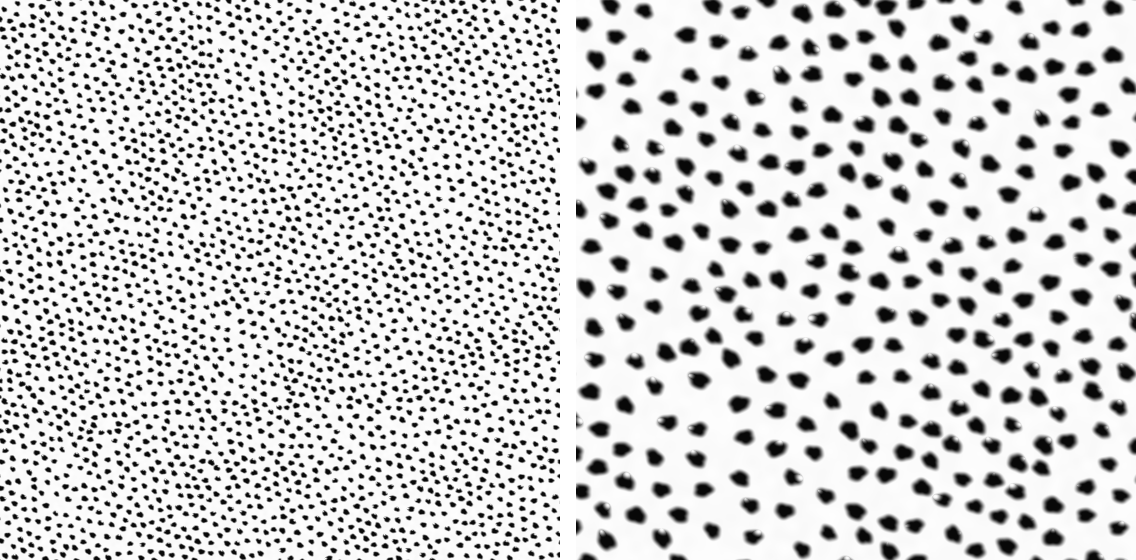
Left: the whole. Right: its middle third, enlarged.
A WebGL 1 fragment shader for this pattern:

```glsl
precision highp float;
// Small hand-inked black dots scattered evenly over white paper.
// Sites of a leaning triangular lattice are jittered, pushed apart and gently
// warped; every site carries a lumpy, often notched soft blob of similar size.

uniform vec2 u_resolution;

#define SCALE 47.5    // lattice steps per canvas height
#define LEAN 0.33     // downward slope of the rows, radians
#define WARP 1.0      // large-scale bending of the rows
#define JITTER 0.33   // random shift of each site
#define PUSH 0.3      // strength of the repulsion between sites
#define RADIUS 0.223  // mean dot radius in lattice steps
#define STRETCH 1.14  // dot elongation along the rows
#define SOFT 0.1      // half width of the blurred edge
#define INK vec3(0.03)
#define PAPER vec3(0.985)

vec2 hash2(vec2 p) {
  vec3 q = fract(p.xyx * vec3(0.1031, 0.1030, 0.0973));
  q += dot(q, q.yzx + 33.33);
  return fract((q.xx + q.yz) * q.zy);
}

vec2 noise2(vec2 p) {
  vec2 i = floor(p), f = fract(p);
  f = f * f * (3.0 - 2.0 * f);
  vec2 low = mix(hash2(i), hash2(i + vec2(1.0, 0.0)), f.x);
  vec2 high = mix(hash2(i + vec2(0.0, 1.0)), hash2(i + 1.0), f.x);
  return mix(low, high, f.y);
}

mat2 rotation(float angle) {
  float c = cos(angle), s = sin(angle);
  return mat2(c, s, -s, c);
}

vec2 warpOffset(vec2 p) {
  return WARP * (noise2(p * 0.17) - 0.5);
}

vec2 jitteredSite(vec2 cell) {
  vec2 lattice = vec2(cell.x + 0.5 * cell.y, 0.866 * cell.y);
  return lattice + JITTER * (2.0 * hash2(cell + 101.0) - 1.0);
}

// Move the site away from neighbours that are too close, then warp it.
vec2 relaxedSite(vec2 cell) {
  vec2 site = jitteredSite(cell), push = vec2(0.0);
  for (int j = -1; j <= 1; j++) {
    for (int i = -1; i <= 1; i++) {
      vec2 away = site - jitteredSite(cell + vec2(i, j));
      float gap = length(away);
      push += away / max(gap, 0.001) * max(1.0 - gap, 0.0);
    }
  }
  site += PUSH * push;
  return site - warpOffset(site);
}

// Signed distance to a lumpy ellipse with a notch in its upper rim.
float dotDistance(vec2 q, vec2 cell) {
  vec2 shape = hash2(cell + 217.0), bite = hash2(cell + 359.0);
  float radius = RADIUS * mix(0.88, 1.12, shape.x);
  vec2 e = rotation(1.1 * (shape.y - 0.5)) * q;
  e *= vec2(1.0 / STRETCH, STRETCH);
  float angle = atan(e.y, e.x + 1e-5);
  float lumps = 0.08 * sin(3.0 * angle + 6.28 * bite.x)
              + 0.04 * sin(5.0 * angle + 6.28 * shape.x);
  float body = length(e) - radius * (1.0 + lumps);
  float biteAngle = 1.9 + 2.4 * (bite.x - 0.5);
  vec2 biteCentre = 1.08 * radius * vec2(cos(biteAngle), sin(biteAngle));
  float notch = mix(-0.12, 0.12, bite.y) - length(e - biteCentre);
  return max(body, notch);
}

void main() {
  vec2 uv = gl_FragCoord.xy / u_resolution.y;
  vec2 p = rotation(LEAN) * uv * SCALE + 60.0;

  // Nearest blob among the lattice cells around the unwarped position.
  vec2 unwarped = p + warpOffset(p);
  float row = unwarped.y / 0.866;
  vec2 home = floor(vec2(unwarped.x - 0.5 * row, row) + 0.5);
  float nearest = 1.0;
  for (int j = -1; j <= 1; j++) {
    for (int i = -1; i <= 1; i++) {
      vec2 cell = home + vec2(i, j);
      nearest = min(nearest, dotDistance(p - relaxedSite(cell), cell));
    }
  }

  // Soft ink edge, never narrower than a pixel, on faintly mottled paper.
  float soft = max(SOFT, 0.7 * SCALE / u_resolution.y);
  float paperShare = smoothstep(-soft, soft, nearest);
  vec3 paper = PAPER + 0.02 * (noise2(p * 3.0).x - 0.5);
  gl_FragColor = vec4(mix(INK, paper, paperShare), 1.0);
}
```
